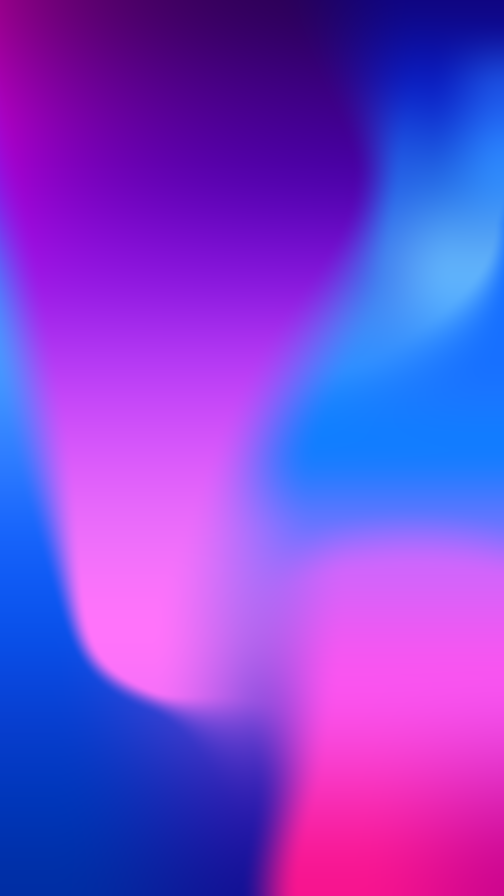
Write a Shadertoy shader that draws this background.

```glsl
#define TONGUE_TIP 0.79
#define TONGUE_LEAN 0.33
#define NECK_X 0.50
#define NECK_FLARE 0.25
#define MOUND_TOP 0.60
#define MOUND_LEFT 0.575
#define ARC_START 0.25
#define ARC_BEND 6.5

const int STOPS = 11;

// Evenly spaced colours from the top (0) to the bottom (1)
const vec3 LEFT_BLUE[STOPS] = vec3[STOPS](
    vec3(.45, .08, .90), vec3(.45, .10, .95), vec3(.36, .22, .97),
    vec3(.25, .52, 1.0), vec3(.27, .60, 1.0), vec3(.19, .50, 1.0),
    vec3(.09, .39, .98), vec3(.04, .32, .92), vec3(.03, .25, .82),
    vec3(.00, .21, .72), vec3(.00, .18, .64));

const vec3 RIGHT_BLUE[STOPS] = vec3[STOPS](
    vec3(.06, .02, .51), vec3(.05, .14, .77), vec3(.15, .42, .90),
    vec3(.37, .69, .98), vec3(.20, .57, 1.0), vec3(.07, .50, 1.0),
    vec3(.45, .45, 1.0), vec3(.54, .39, .92), vec3(.36, .24, .81),
    vec3(.18, .11, .68), vec3(.08, .06, .58));

const vec3 TONGUE[STOPS] = vec3[STOPS](
    vec3(.11, .00, .32), vec3(.18, .00, .48), vec3(.27, .01, .65),
    vec3(.48, .08, .83), vec3(.70, .22, .95), vec3(.84, .34, .98),
    vec3(.93, .43, .98), vec3(1.0, .45, .98), vec3(.95, .43, .97),
    vec3(.90, .40, .95), vec3(.90, .40, .95));

// Smooth curve through the colour stops
vec3 ramp(vec3 stops[STOPS], float t) {
    float s = clamp(t, 0.0, 1.0) * float(STOPS - 1);
    int i = min(int(s), STOPS - 2);
    float f = s - float(i);
    vec3 a = stops[max(i - 1, 0)], b = stops[i];
    vec3 c = stops[i + 1], d = stops[min(i + 2, STOPS - 1)];
    return b + 0.5 * f * (c - a + f * (2.0 * a - 5.0 * b + 4.0 * c - d
             + f * (3.0 * (b - c) + d - a)));
}

float softEdge(float dist, float width) {
    return smoothstep(-width, width, dist);
}

// Blue field with the bright crescent at the upper right
vec3 background(float x, float t) {
    vec3 right = ramp(RIGHT_BLUE, t);
    float dim = (1.0 - smoothstep(.70, .90, x)) * smoothstep(.08, .2, t)
              * (1.0 - smoothstep(.3, .42, t));
    right = mix(right, vec3(.15, .32, .90), dim * 0.6);
    right += vec3(.06, .18, .12) * smoothstep(.85, 1.0, x)
           * smoothstep(.02, .1, t) * (1.0 - smoothstep(.15, .28, t));

    float below = max(t - ARC_START, 0.0);
    float arcX = 1.0 - ARC_BEND * below * below + 0.5 * max(ARC_START - t, 0.0);
    float outside = softEdge(x - arcX, 0.02 + 0.5 * below * below / 0.1);
    outside *= 1.0 - smoothstep(.40, .54, t);
    right = mix(right, vec3(.09, .44, 1.0), outside);
    return mix(ramp(LEFT_BLUE, t), right, smoothstep(.1, .55, x));
}

// Coverage of the hanging tongue
float tongueMask(float x, float t) {
    float reach = max(t - .55, 0.0) / (TONGUE_TIP - .55);
    float leftX = TONGUE_LEAN * (t - .25) + 0.17 * pow(reach, 8.0);
    float slope = TONGUE_LEAN + 5.7 * pow(reach, 7.0);
    float leftDist = (x - leftX) / sqrt(1.0 + 0.316 * slope * slope);
    float leftSoft = mix(.065, .022, smoothstep(.45, .75, t))
                   + 0.06 * smoothstep(.3, .5, x);

    float crown = max(1.0 - t / 0.2, 0.0);
    float rightX = NECK_X + NECK_FLARE * (1.0 - smoothstep(.18, .58, t))
                 - 0.07 * crown * crown - 0.03 * smoothstep(.55, .7, t);
    float rightSoft = mix(.14, .05, smoothstep(0.0, .2, t))
                    + 0.06 * smoothstep(.22, .4, t)
                    + 0.06 * smoothstep(.5, .7, t);
    return softEdge(leftDist, leftSoft) * softEdge(rightX - x, rightSoft);
}

vec3 tongueColor(float x, float t) {
    float glow = exp(-3.5 * x) * (1.0 - smoothstep(.12, .42, t));
    return ramp(TONGUE, t) + vec3(.48, .0, .22) * glow;
}

// Pink mound at the lower right
float moundMask(float x, float t) {
    float topT = MOUND_TOP + 0.4 * (x - .82) * (x - .82);
    float leftX = MOUND_LEFT - 0.04 * smoothstep(.85, 1.0, t);
    float leftSoft = mix(.12, .06, smoothstep(.65, .95, t));
    return softEdge(t - topT, .035) * softEdge(x - leftX, leftSoft);
}

vec3 moundColor(float x, float t) {
    vec3 color = mix(vec3(.76, .42, 1.0), vec3(.98, .33, .94),
                     smoothstep(.57, .77, t));
    color = mix(color, vec3(.97, .08, .56), smoothstep(.75, 1.0, t));
    float corner = smoothstep(.7, 1.05, x) * smoothstep(.72, 1.0, t);
    return color - vec3(.17, .06, .0) * corner;
}

void mainImage(out vec4 fragColor, in vec2 fragCoord) {
    vec2 uv = fragCoord / iResolution.xy;
    float x = uv.x, t = 1.0 - uv.y;
    vec3 color = background(x, t);
    color = mix(color, tongueColor(x, t), tongueMask(x, t));
    color = mix(color, moundColor(x, t), moundMask(x, t));
    fragColor = vec4(clamp(color, 0.0, 1.0), 1.0);
}
```
